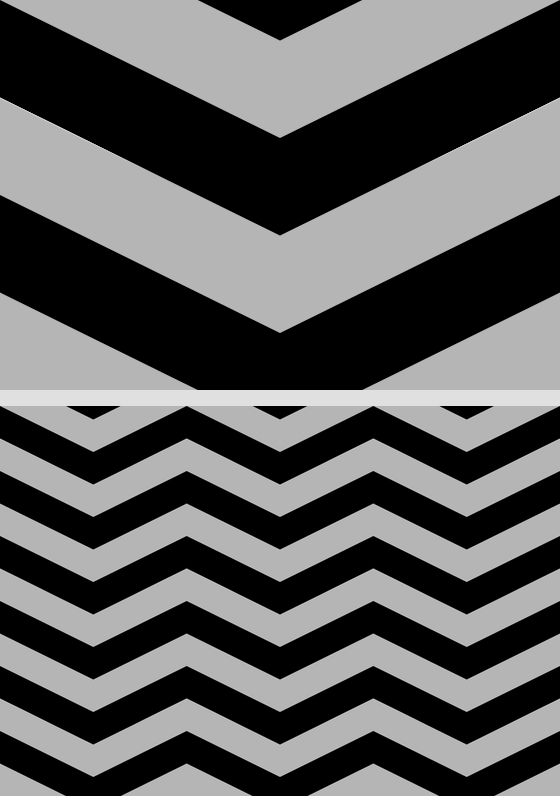
Top, the tile; bottom, the same tile 3 across and 3 down.
Reproduce this pattern procedurally as a Shadertoy shader.

```glsl
// Wide grey and black chevrons pointing down, one across and two bands down.
// A triangle wave shifts the height, and a periodic signed distance cuts the
// bands; a pale hairline catches the upper edge of one band near the sides.

const float CHEVRONS_ACROSS = 1.0;   // whole numbers keep the tile seamless
const float BANDS_DOWN = 2.0;
const float DROP = 0.354;            // depth of the V, in canvas heights
const vec3 BLACK = vec3(0.0);
const vec3 GREY = vec3(0.71);
const vec3 HIGHLIGHT = vec3(0.9);
const float HAIRLINE = 0.0018;       // hairline width, in canvas heights
const float HAIRLINE_END = 0.62;     // where it fades out: 0 side, 1 vertex

// Pixel coverage of a region from its signed distance (positive inside).
float coverage(float dist, float pixel) {
    return clamp(dist / pixel + 0.5, 0.0, 1.0);
}

// Triangle wave: 0 at the sides of each chevron, 1 at its vertex.
float chevronWave(float x) {
    return 1.0 - abs(2.0 * fract(x * CHEVRONS_ACROSS) - 1.0);
}

void mainImage(out vec4 fragColor, in vec2 fragCoord) {
    vec2 uv = fragCoord / iResolution.xy;
    float pixel = 1.0 / iResolution.y;
    float aspect = iResolution.x / iResolution.y;

    // Height measured downwards, bent into a V
    float wave = chevronWave(uv.x);
    float level = 1.0 - uv.y - DROP * wave;
    float steepness = length(vec2(1.0, 2.0 * DROP * CHEVRONS_ACROSS / aspect));

    // Bands: grey fills the second half of each period
    float fromCentre = abs(fract(level * BANDS_DOWN - 0.25) - 0.5);
    float bandDist = (0.25 - fromCentre) / (BANDS_DOWN * steepness);
    float band = coverage(bandDist, pixel);
    vec3 colour = mix(BLACK, GREY, band);

    // Hairline just inside the upper edge of the first band
    float edgeLevel = 0.5 / BANDS_DOWN;
    float edgeDist = (fract(level - edgeLevel + 0.5) - 0.5) / steepness;
    float line = coverage(edgeDist, pixel) - coverage(edgeDist - HAIRLINE, pixel);
    float fade = 1.0 - smoothstep(0.3, HAIRLINE_END, wave);
    colour = mix(colour, HIGHLIGHT, line * fade);

    fragColor = vec4(colour, 1.0);
}
```
